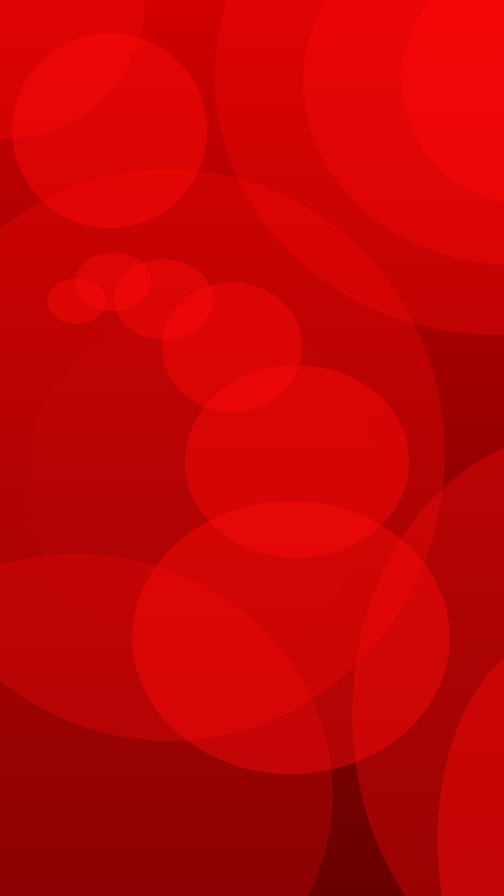
This background is drawn by a WebGL 2 fragment shader. Its source:

```glsl
#version 300 es
precision highp float;

uniform vec2 u_resolution;
out vec4 outColor;

// Soft-edged coverage of an axis-aligned ellipse
float ellipse(vec2 p, vec2 center, vec2 radii) {
    vec2 d = p - center;
    float k = length(d / radii);
    float dist = (k - 1.0) * k / max(length(d / (radii * radii)), 1e-4);
    float edge = 0.8 / u_resolution.y;
    return 1.0 - smoothstep(-edge, edge, dist);
}

// Lay a translucent bright red ellipse over the colour below
void veil(inout vec3 color, vec2 p, vec2 center, vec2 radii, float opacity) {
    color = mix(color, vec3(1.0, 0.035, 0.035), opacity * ellipse(p, center, radii));
}

void main() {
    // Units of canvas height, origin at the lower left
    vec2 p = gl_FragCoord.xy / u_resolution.y;

    // Vertical gradient from bright to deep red
    vec3 color = vec3(mix(0.83, 0.41, pow(1.0 - p.y, 0.85)), 0.0, 0.0);

    // Large discs behind the centre
    veil(color, p, vec2(0.1888, 0.4922), vec2(0.3073, 0.319), 0.28);
    veil(color, p, vec2(0.224, 0.4609), vec2(0.1953), 0.04);

    // Upper left discs
    veil(color, p, vec2(0.0065, 1.0), vec2(0.155), 0.3);
    veil(color, p, vec2(0.1224, 0.8542), vec2(0.1087), 0.46);

    // Nested discs at the upper right
    veil(color, p, vec2(0.5534, 0.9154), vec2(0.3138, 0.289), 0.3);
    veil(color, p, vec2(0.5729, 0.9089), vec2(0.2344, 0.2044), 0.33);
    veil(color, p, vec2(0.5859, 0.9115), vec2(0.138), 0.42);

    // Discs rising from the lower corners
    veil(color, p, vec2(0.0846, 0.1146), vec2(0.2865, 0.267), 0.24);
    veil(color, p, vec2(0.6406, 0.2031), vec2(0.2474, 0.3125), 0.33);
    veil(color, p, vec2(0.6185, 0.0625), vec2(0.1302, 0.224), 0.4);

    // Curving chain of growing ellipses: center, radii
    vec4 chain[6] = vec4[6](
        vec4(0.0859, 0.664, 0.0326, 0.0254),
        vec4(0.1263, 0.6855, 0.0423, 0.0326),
        vec4(0.1823, 0.666, 0.0547, 0.0449),
        vec4(0.2591, 0.6126, 0.0781, 0.0723),
        vec4(0.3314, 0.485, 0.125, 0.1074),
        vec4(0.3249, 0.2884, 0.1771, 0.1523)
    );
    for (int i = 0; i < 6; i++) {
        veil(color, p, chain[i].xy, chain[i].zw, 0.43);
    }

    outColor = vec4(color, 1.0);
}
```
